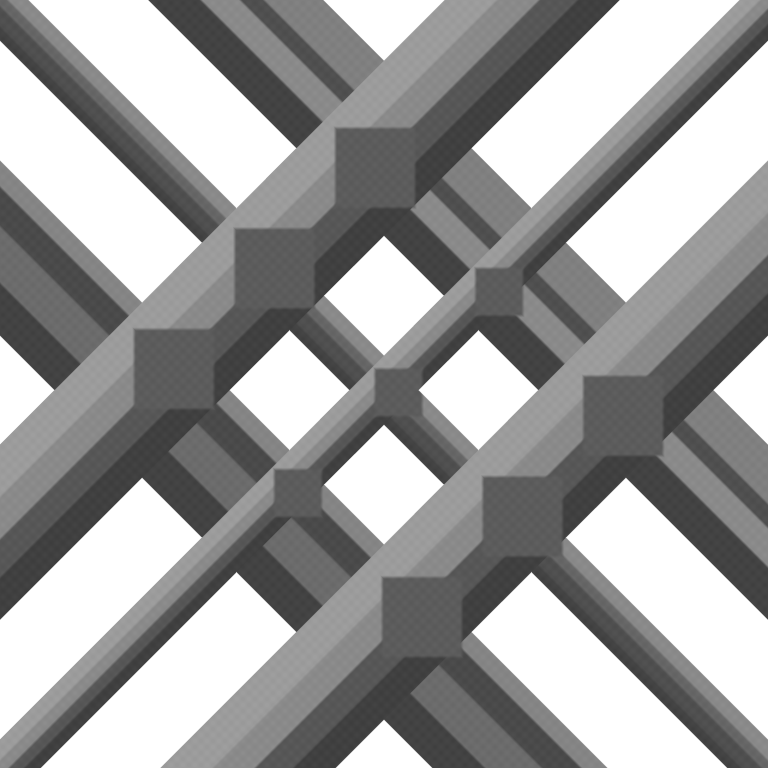
Write a Shadertoy shader that draws this pattern.

```glsl
// Signed offset across the nearest of three bars (-1..1 inside) and its half width
vec2 nearestBar(float x) {
    float side = abs(x) > 0.122 ? sign(x) : 0.0;
    float halfWidth = side == 0.0 ? 0.045 : 0.114;
    return vec2((x - side * 0.315) / halfWidth, halfWidth);
}

// Four flat facets across a bar, separated by three soft creases
float facets(float s, vec3 creases, vec4 tones, float soft) {
    vec3 k = smoothstep(creases - soft, creases + soft, vec3(s));
    return mix(mix(mix(tones.x, tones.y, k.x), tones.z, k.y), tones.w, k.z);
}

float fallingTone(float v, float s, float soft) {
    if (v > 0.122) return facets(s, vec3(-0.4, 0.05, 0.32), vec4(0.26, 0.54, 0.31, 0.5), soft);
    if (v < -0.122) return facets(s, vec3(-0.4, 0.25, 0.7), vec4(0.26, 0.42, 0.29, 0.52), soft);
    return facets(s, vec3(-0.6, 0.0, 0.4), vec4(0.26, 0.31, 0.4, 0.54), soft);
}

void mainImage(out vec4 fragColor, in vec2 fragCoord) {
    vec2 uv = fragCoord / iResolution.xy;
    vec2 p = uv - vec2(0.5, 0.492);
    float pixel = 1.0 / min(iResolution.x, iResolution.y);

    // Diagonal axes: x crosses the rising bars, y crosses the falling ones
    vec2 diagonal = vec2(p.x - p.y, p.x + p.y);
    vec2 rising = nearestBar(diagonal.x);
    vec2 falling = nearestBar(diagonal.y);
    float risingEdge = (abs(rising.x) - 1.0) * rising.y;
    float fallingEdge = (abs(falling.x) - 1.0) * falling.y;

    // Rising bars pass over the falling ones
    float risingTone = facets(rising.x, vec3(-0.4, 0.08, 0.52),
                              vec4(0.61, 0.54, 0.34, 0.25), 0.003 / rising.y);
    float tone = fallingTone(diagonal.y, falling.x, 0.003 / falling.y);
    tone = mix(risingTone, tone, smoothstep(-pixel, pixel, risingEdge));

    // Flat square joints at the crossings
    for (int i = -1; i <= 1; i++) {
        for (int j = -1; j <= 1; j++) {
            float a = 0.022 + 0.323 * float(i);
            float b = 0.016 + 0.262 * float(j);
            vec2 q = abs(p - 0.5 * vec2(a + b, b - a));
            float joint = max(q.x, q.y) - (i == 0 ? 0.031 : 0.052);
            tone = mix(tone, 0.36, smoothstep(0.003, -0.003, joint));
        }
    }

    // Fine woven stipple
    vec2 weave = sin(uv * 402.12);
    tone += 0.012 * weave.x * weave.y;

    // White openings between the bars
    float opening = smoothstep(-pixel, pixel, min(risingEdge, fallingEdge));
    fragColor = vec4(vec3(mix(tone, 1.0, opening)), 1.0);
}
```
